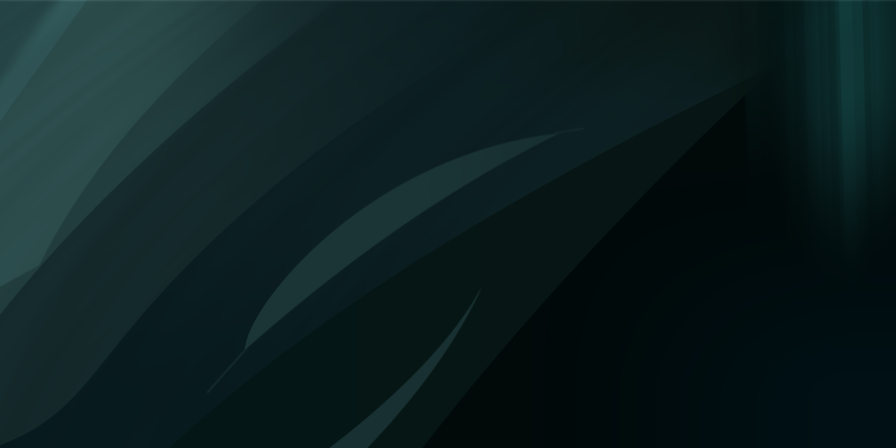
Give the GLSL for this background, as a Shadertoy shader.

```glsl
#define EDGE 0.003
#define STREAK_AMOUNT 0.10
#define STREAK_SCALE 14.0
#define CURTAIN_LEFT 1.657
#define CURTAIN_STRIPES 24.0
#define NIGHT vec3(0.002, 0.035, 0.037)
#define DEEP_BLUE vec3(0.0, 0.062, 0.078)
#define SHADE vec3(0.018, 0.085, 0.085)
#define SLATE vec3(0.047, 0.122, 0.133)
#define MIST vec3(0.180, 0.310, 0.310)
#define LEAF vec3(0.108, 0.208, 0.212)
#define TEAL vec3(0.065, 0.225, 0.225)

float hash(float n) {
    return fract(sin(n * 127.1) * 43758.5453);
}

float noise(float x) {
    float i = floor(x), f = fract(x);
    return mix(hash(i), hash(i + 1.0), f * f * (3.0 - 2.0 * f));
}

float inside(float d) {
    return smoothstep(-EDGE, EDGE, d);
}

float fadeOut(float from, float to, float v) {
    return 1.0 - smoothstep(from, to, v);
}

// Quadratic sweep giving x at height y
float sweep(float y, float a, float b, float c) {
    return a + y * (b + c * y);
}

float segment(vec2 p, vec2 a, vec2 b, float width) {
    vec2 pa = p - a, ba = b - a;
    float h = clamp(dot(pa, ba) / dot(ba, ba), 0.0, 1.0);
    return inside(width - length(pa - ba * h));
}

// Long leaf with a rounded back and thin tips
float longLeaf(vec2 p) {
    float t = (p.x - 0.547) / 0.703;
    float u = clamp(t, 0.0, 1.0);
    float lower = 0.219 + 0.484 * u + 0.14 * u * (1.0 - u);
    float upper = lower + 0.265 * sqrt(u) * (1.0 - u);
    float body = inside(p.y - lower) * inside(upper - p.y) * step(0.0, t) * step(t, 1.0);
    float tips = segment(p, vec2(0.464, 0.125), vec2(0.55, 0.222), 0.002);
    tips = max(tips, segment(p, vec2(1.24, 0.703), vec2(1.30, 0.713), 0.002));
    return max(body, 0.65 * tips);
}

// Short blade rising from the lower border
float shortBlade(vec2 p) {
    float s = clamp(p.y / 0.359, 0.0, 1.0);
    float right = 0.82 + 0.256 * s + 0.088 * s * (1.0 - s);
    float left = right - 0.083 * pow(1.0 - s, 1.5) - 0.002;
    return inside(right - p.x) * inside(p.x - left) * fadeOut(0.345, 0.362, p.y);
}

// Hanging stripes that dissolve downward
vec3 curtain(vec3 col, vec2 p) {
    float x = p.x - 0.025 * (1.0 - p.y);
    float stripes = 0.0;
    for (int i = 0; i < 3; i++) {
        float k = float(i);
        float u = x * CURTAIN_STRIPES * (0.6 + 0.5 * k) + k * 7.3;
        float f = smoothstep(0.42, 0.58, fract(u));
        stripes += mix(hash(floor(u)), hash(floor(u) + 1.0), f) / 3.0;
    }
    float glow = 0.28 + 0.62 * exp(-pow((x - 1.91) / 0.09, 2.0));
    float hem = 0.44 + 0.10 * noise(x * 17.0) - 0.12 * smoothstep(1.70, 1.85, x);
    float fall = smoothstep(hem, hem + 0.48, p.y);
    float mask = inside(x - CURTAIN_LEFT) * fall;
    return mix(col, TEAL, mask * clamp(glow * (0.5 + stripes), 0.0, 1.0));
}

void mainImage(out vec4 fragColor, in vec2 fragCoord) {
    vec2 p = fragCoord / iResolution.y;
    p.x *= 2.0 * iResolution.y / iResolution.x;
    float x = p.x, y = p.y;

    // Dark ground and curtain
    vec3 col = mix(NIGHT, DEEP_BLUE, smoothstep(1.15, 1.9, x) * fadeOut(0.1, 0.65, y));
    col = curtain(col, p);

    // Outer shade and the slate sheet above it
    float outer = inside(sweep(y, 0.943, 0.772, 0.18) - x);
    vec3 shade = mix(SHADE, vec3(0.027, 0.088, 0.078), smoothstep(0.7, 1.2, x));
    col = mix(col, shade, outer * fadeOut(1.62, 1.76, x));
    float sheet = inside(sweep(y, 0.378, 1.073, 0.6) - x);
    vec3 slate = mix(vec3(0.03, 0.105, 0.12), SLATE, smoothstep(0.1, 0.6, y));
    slate = mix(slate, vec3(0.040, 0.098, 0.092), smoothstep(0.9, 1.6, x) * smoothstep(0.7, 1.0, y));
    col = mix(col, slate, sheet * fadeOut(1.55, 1.75, x));

    // Overlapping veils toward the upper left
    float veil = inside(sweep(y, 0.124, 0.466, 0.63) - 0.14 * exp(-y / 0.06) - x);
    col = mix(col, vec3(0.088, 0.172, 0.178), veil * 0.85 * fadeOut(0.4, 1.15, x));
    veil = inside(sweep(y, -0.202, 0.561, 0.395) - x);
    col = mix(col, vec3(0.135, 0.240, 0.242), veil * 0.9 * fadeOut(0.3, 0.8, x));
    veil = inside(sweep(y, -0.013, 0.004, 0.595) - x) * inside(y - 0.36 - 0.55 * x);
    col = mix(col, MIST, veil * 0.75 * fadeOut(0.2, 0.7, x));

    // Bright rim and dim corner
    float corner = x - 0.72 * (y - 0.73);
    col = mix(col, vec3(0.195, 0.345, 0.350), inside(-corner) * 0.7);
    col = mix(col, vec3(0.125, 0.235, 0.238), smoothstep(0.04, 0.09, -corner) * 0.8);

    // Soft brushed streaks along the sweep
    float along = x - sweep(y, 0.0, 0.5, 0.5);
    float streak = noise(along * STREAK_SCALE + 3.0 * y) + 0.5 * noise(along * STREAK_SCALE * 2.7);
    col *= 1.0 + STREAK_AMOUNT * (streak - 0.75) * sheet;

    // Leaves
    col = mix(col, LEAF, longLeaf(p) * (0.95 - 0.25 * smoothstep(0.9, 1.3, x)));
    col = mix(col, LEAF, shortBlade(p) * 0.85);

    // Hairline on the upper border
    col += 0.06 * smoothstep(0.995, 0.999, y);
    fragColor = vec4(col, 1.0);
}
```
